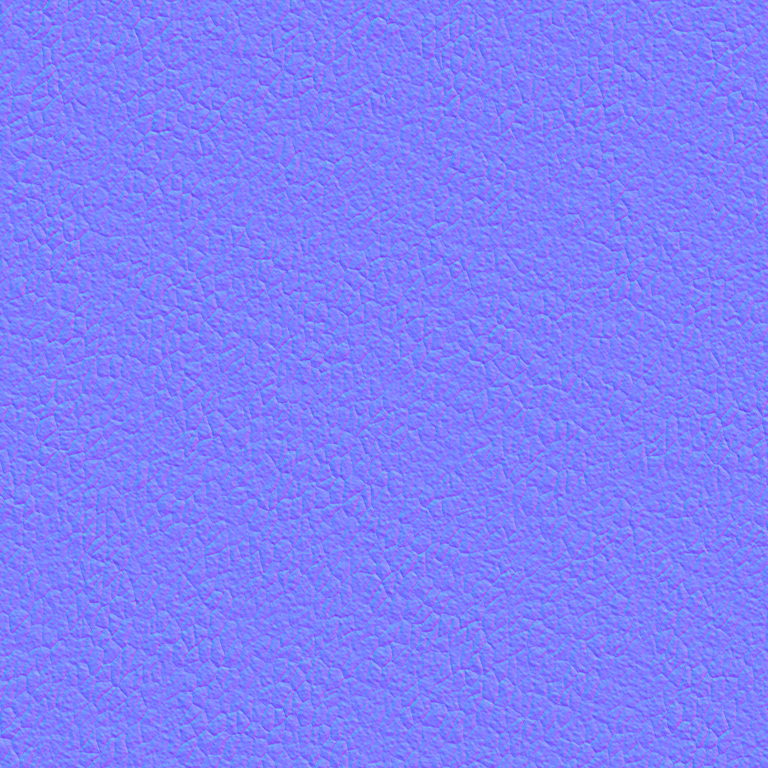
Reproduce this texture map procedurally as a Shadertoy shader.

```glsl
// Tangent-space normal map of grained leather: leaning creased cells with fine pores.
#define CELLS vec2(66.0, 35.0)   // cells across and along the grain
#define LEAN 1.17                // grain direction in radians
#define CREASE_DEPTH 0.00100
#define CREASE_SHARPNESS 7.0
#define WRINKLE_DEPTH 0.00030
#define WRINKLE_SCALE 1.9
#define GRAIN_DEPTH 0.00085
#define GRAIN_SCALE vec2(205.0, 225.0)
#define WARP 0.0060
#define SAMPLE_STEP 0.0010
#define RELIEF vec2(1.0, 1.2)    // slope gain in x and y

float hash(vec2 p) {
    return fract(sin(dot(p, vec2(127.1, 311.7))) * 43758.545);
}

vec2 seedIn(vec2 cell) {
    return 0.05 + 0.9 * vec2(hash(cell), hash(cell + vec2(37.3, 17.9)));
}

float noise(vec2 p) {
    vec2 i = floor(p), f = fract(p);
    f = f * f * (3.0 - 2.0 * f);
    return mix(mix(hash(i), hash(i + vec2(1, 0)), f.x),
               mix(hash(i + vec2(0, 1)), hash(i + vec2(1, 1)), f.x), f.y);
}

// Continuous distance to the closest border of the cell around p
float cellBorder(vec2 p) {
    vec2 id = floor(p), f = fract(p);
    vec2 home = vec2(0.0), nearest = vec2(8.0);
    for (int y = -1; y <= 1; y++) {
        for (int x = -1; x <= 1; x++) {
            vec2 cell = vec2(x, y);
            vec2 toSeed = cell + seedIn(id + cell) - f;
            if (dot(toSeed, toSeed) < dot(nearest, nearest)) {
                nearest = toSeed;
                home = cell;
            }
        }
    }
    float border = 8.0;
    for (int y = -2; y <= 2; y++) {
        for (int x = -2; x <= 2; x++) {
            if (x == 0 && y == 0) continue;
            vec2 cell = home + vec2(x, y);
            vec2 toSeed = cell + seedIn(id + cell) - f;
            vec2 across = normalize(toSeed - nearest);
            border = min(border, dot(0.5 * (nearest + toSeed), across));
        }
    }
    return max(border, 0.0);
}

// Steep at the border, nearly flat on the cell
float plateau(float d) {
    return 1.0 - exp(-CREASE_SHARPNESS * d);
}

// Coordinates across and along the grain
vec2 grainFrame(vec2 p) {
    vec2 along = vec2(cos(LEAN), sin(LEAN));
    return vec2(dot(p, vec2(along.y, -along.x)), dot(p, along));
}

float height(vec2 p) {
    // Bend the creases, then align the cells with the grain
    vec2 bend = vec2(noise(p * 55.0), noise(p * 55.0 + 91.0)) - 0.5;
    vec2 drift = vec2(noise(p * 6.0 + 7.0), noise(p * 6.0 + 31.0)) - 0.5;
    vec2 cells = grainFrame(p + WARP * bend + 0.02 * drift) * CELLS;

    // Main creases and patchy secondary wrinkles
    float depth = mix(0.5, 1.5, noise(p * 32.0 + 13.0));
    float patchy = smoothstep(0.25, 0.75, noise(p * 40.0 + 57.0));
    float h = CREASE_DEPTH * depth * plateau(cellBorder(cells));
    h += WRINKLE_DEPTH * patchy * plateau(cellBorder(cells * WRINKLE_SCALE + 23.0));

    // Fine pores
    vec2 pores = grainFrame(p) * GRAIN_SCALE;
    h += GRAIN_DEPTH * (noise(pores) + 0.5 * noise(pores * 1.7 + 71.0));
    return h;
}

void mainImage(out vec4 fragColor, in vec2 fragCoord) {
    vec2 p = fragCoord / iResolution.y + 3.0;
    vec2 e = vec2(SAMPLE_STEP, 0.0);

    // Central differences give the slope of the surface
    vec2 slope = vec2(height(p + e.xy) - height(p - e.xy),
                      height(p + e.yx) - height(p - e.yx)) / (2.0 * SAMPLE_STEP);
    vec3 normal = normalize(vec3(-slope * RELIEF, 1.0));
    fragColor = vec4(0.5 + 0.5 * normal, 1.0);
}
```
